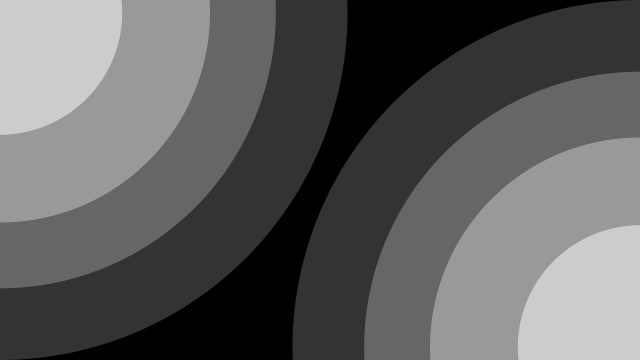
A WebGL 2 fragment shader for this background:

```glsl
#version 300 es
precision highp float;

uniform vec2 u_resolution;
out vec4 fragColor;

// Lengths are in units of the canvas height.
const float CENTER_HEIGHT = 0.9653;
const int RING_COUNT = 4;
const float RING_RADII[RING_COUNT] = float[](0.9653, 0.7662, 0.5833, 0.3395);
const vec3 BACKGROUND = vec3(0.0);
const vec3 RING_STEP = vec3(0.2);

// Smooth coverage of a disc, one pixel wide at its edge.
float discCoverage(float dist, float radius, float pixel) {
    return clamp(0.5 + (radius - dist) / pixel, 0.0, 1.0);
}

// Number of nested discs covering a point at this distance from their center.
float ringLevel(float dist, float pixel) {
    float level = 0.0;
    for (int i = 0; i < RING_COUNT; i++) {
        level += discCoverage(dist, RING_RADII[i], pixel);
    }
    return level;
}

void main() {
    float pixel = 1.0 / u_resolution.y;
    vec2 p = gl_FragCoord.xy * pixel;
    vec2 canvas = vec2(u_resolution.x * pixel, 1.0);

    // Two ring sets, each the other turned by half a turn about the middle.
    vec2 leftCenter = vec2(0.0, CENTER_HEIGHT);
    vec2 rightCenter = canvas - leftCenter;
    float dist = min(distance(p, leftCenter), distance(p, rightCenter));

    // Each disc brightens the ones beneath it by one step.
    vec3 color = BACKGROUND + RING_STEP * ringLevel(dist, pixel);
    fragColor = vec4(color, 1.0);
}
```
